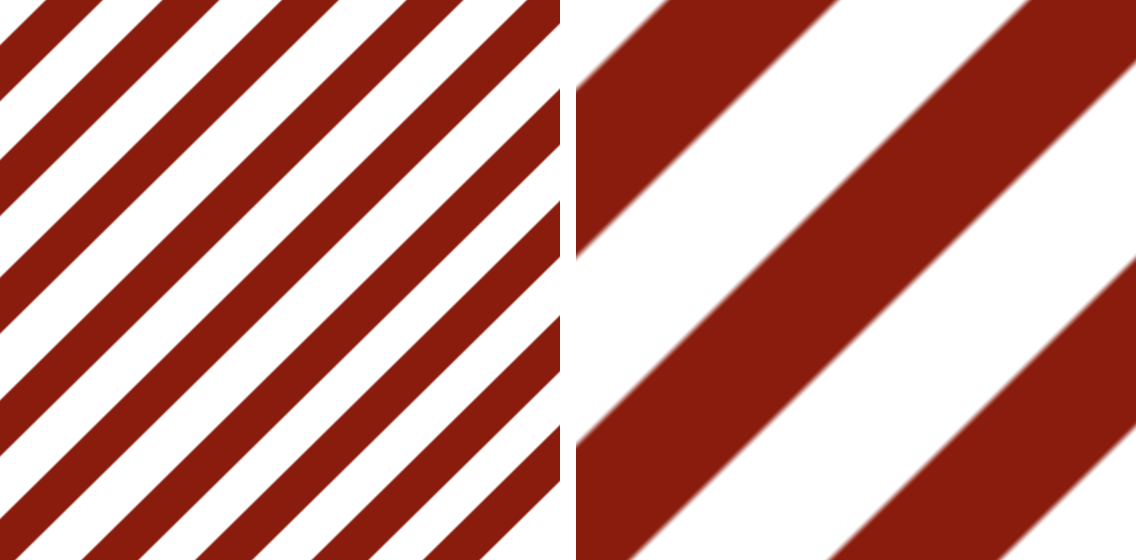
Left, the full canvas; right, a detail of the centre.
Give the GLSL for this pattern, as a WebGL 2 fragment shader.

```glsl
#version 300 es
precision highp float;

#define STRIPE_REACH 4
#define MIDDLE_STRIPE 0.971
#define SPACING 0.2079
#define HALF_WIDTH 0.0501
#define SLOPE 0.985
#define DRIFT 0.012
#define JITTER 0.0026
#define EDGE_SOFTNESS 0.0038

uniform vec2 u_resolution;
out vec4 fragColor;

const vec3 WHITE = vec3(1.0);
const vec3 BRICK_RED = vec3(0.54, 0.11, 0.05);
const float TAU = 6.28319;

// Centre of a stripe along the diagonal, with slightly uneven spacing
float stripeCentre(float index) {
    float drift = DRIFT * sin(TAU * (index + 1.0) / 8.3);
    float jitter = -JITTER * cos(2.8 * index + 0.4);
    return MIDDLE_STRIPE + SPACING * index + drift + jitter;
}

void main() {
    vec2 uv = gl_FragCoord.xy / u_resolution;

    // Position across the stripes, growing from top left to bottom right
    float diagonal = 1.0 - uv.y + SLOPE * uv.x;

    // Signed distance to the nearest stripe edge
    float edge = 1.0;
    for (int i = -STRIPE_REACH; i <= STRIPE_REACH; i++) {
        edge = min(edge, abs(diagonal - stripeCentre(float(i))) - HALF_WIDTH);
    }

    // Soft edge, never thinner than about a pixel
    float softness = max(EDGE_SOFTNESS, 1.0 / min(u_resolution.x, u_resolution.y));
    float ink = 1.0 - smoothstep(-softness, softness, edge);

    fragColor = vec4(mix(WHITE, BRICK_RED, ink), 1.0);
}
```
